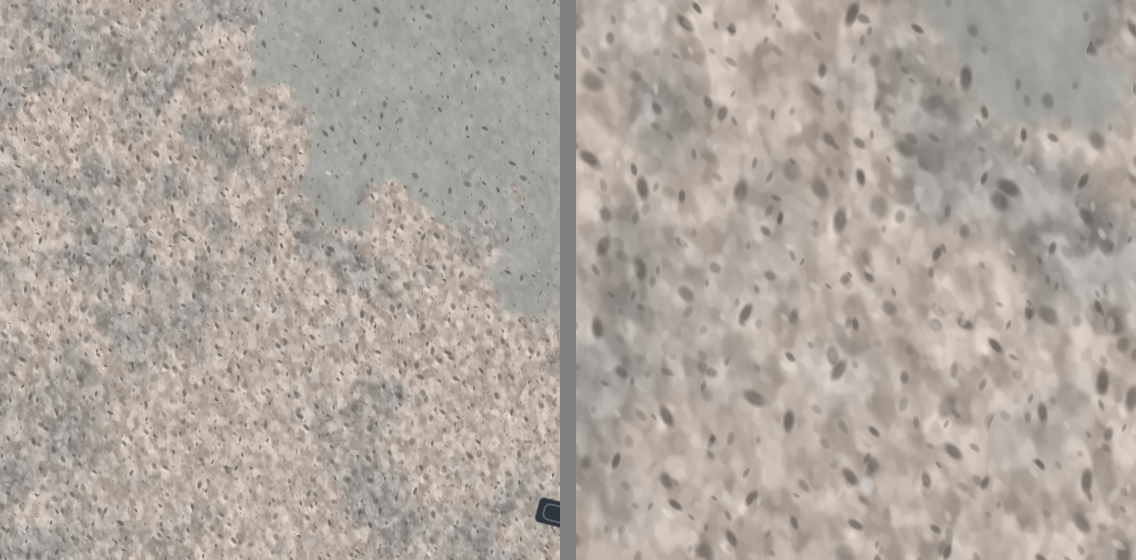
Left, the full canvas; right, a detail of the centre.
This texture is drawn by a Shadertoy shader. Its source:

```glsl
const vec3 BEIGE = vec3(0.735, 0.688, 0.650);
const vec3 PASTE = vec3(0.635, 0.638, 0.622);
const vec3 STAIN = vec3(0.600, 0.590, 0.575);
const vec3 PIT = vec3(0.340, 0.320, 0.300);
const vec3 CHIP = vec3(0.860, 0.840, 0.810);
const vec3 RUBBER = vec3(0.190, 0.210, 0.240);
const vec3 STEEL = vec3(0.430, 0.470, 0.520);

const float MOTTLE_SCALE = 95.0;
const float PIT_SCALE = 38.0;
const float SPECK_SCALE = 62.0;
const float CHIP_SCALE = 50.0;
const float PEBBLE_SCALE = 13.0;
const float MOTTLE_CONTRAST = 0.31;
const float GRAIN_LEAN = 1.85;    // radians from the x axis
const float GRAIN_SPREAD = 1.7;
const vec2 RIM_SHIFT = vec2(0.004, 0.005);

vec3 hash3(vec2 p) {
    vec3 q = fract(p.xyx * vec3(0.1031, 0.1030, 0.0973));
    q += dot(q, q.yxz + 33.33);
    return fract((q.xxy + q.yzz) * q.zyx);
}

mat2 rotation(float a) {
    return mat2(cos(a), -sin(a), sin(a), cos(a));
}

// Cellular noise: random cell values blended by distance to their centres
float cellBlend(vec2 p) {
    vec2 cell = floor(p);
    float sum = 0.0, total = 0.0;
    for (int j = -1; j <= 1; j++)
    for (int i = -1; i <= 1; i++) {
        vec2 id = cell + vec2(i, j);
        vec3 h = hash3(id + 71.0);
        vec2 d = p - id - h.xy;
        float w = exp(-6.0 * dot(d, d));
        sum += w * h.z;
        total += w;
    }
    return sum / total;
}

// Scattered soft ellipses; density is the share of cells that hold one
float grains(vec2 p, float density, float radius, float seed) {
    vec2 cell = floor(p);
    float cover = 0.0;
    for (int j = -1; j <= 1; j++)
    for (int i = -1; i <= 1; i++) {
        vec2 id = cell + vec2(i, j);
        vec3 place = hash3(id + seed);
        vec3 form = hash3(id + seed + 37.0);
        vec2 d = rotation(GRAIN_LEAN + (form.x - 0.5) * GRAIN_SPREAD) * (p - id - place.xy);
        d.y *= mix(1.2, 2.3, form.y);
        float size = radius * mix(0.65, 1.35, form.z * form.z);
        float body = 1.0 - smoothstep(0.45, 1.35, length(d) / size);
        cover = max(cover, body * step(place.z, density) * mix(0.5, 1.0, form.y));
    }
    return cover;
}

// Smooth paste: a broad upper right field with a strip down the right edge
float pasteMask(vec2 p) {
    float ragged = (cellBlend(p * 9.0) - 0.5) * 0.15 + (cellBlend(p * 27.0) - 0.5) * 0.07;
    float field = min(p.x - 0.43 - 0.32 * (1.0 - p.y), p.y - 0.66);
    float strip = min(p.x - 0.86, p.y - 0.41);
    float islands = 0.13 * cellBlend(p * 11.0 + 4.0) - 0.09 - 0.4 * length(p - vec2(0.58, 0.46));
    return smoothstep(-0.025, 0.03, max(max(field, strip) + ragged, islands + 0.4 * ragged));
}

float roundBox(vec2 p, vec2 halfSize, float corner) {
    vec2 d = abs(p) - halfSize + corner;
    return length(max(d, 0.0)) + min(max(d.x, d.y), 0.0) - corner;
}

void mainImage(out vec4 fragColor, in vec2 fragCoord) {
    vec2 uv = fragCoord / iResolution.y;
    float paste = pasteMask(uv);
    float rough = 1.0 - paste;

    // Ground with broad stains
    float broad = cellBlend(uv * 6.0 + 2.0);
    float patches = cellBlend(uv * 19.0 + 8.0);
    float leftSide = 1.0 - smoothstep(0.1, 0.6, uv.x);
    float stain = smoothstep(0.42, 0.85, 0.5 * broad + 0.5 * patches + 0.13 * leftSide);
    vec3 color = mix(BEIGE, STAIN, 0.85 * stain);
    color = mix(color, PASTE + 0.05 * (patches - 0.5), 0.92 * paste);

    // Fine mottling, drawn out along the grain
    vec2 along = rotation(GRAIN_LEAN) * uv * vec2(0.7, 1.0);
    float mottle = 0.65 * cellBlend(along * MOTTLE_SCALE) + 0.35 * cellBlend(along * MOTTLE_SCALE * 2.1);
    color += (mottle - 0.5) * MOTTLE_CONTRAST * mix(1.0, 0.28, paste);

    // Pebbles, pits with lit rims, and small specks
    float pebble = grains(uv * PEBBLE_SCALE, 0.22, 0.17, 5.0);
    color = mix(color, STAIN * 0.82, 0.42 * pebble * rough);
    float density = mix(0.68, 0.3, paste);
    float pits = grains(uv * PIT_SCALE, density, 0.23, 11.0);
    float shifted = grains((uv + RIM_SHIFT) * PIT_SCALE, density, 0.23, 11.0);
    color += 0.07 * max(shifted - pits, 0.0) * rough;
    color = mix(color, PIT, 0.72 * pits);
    float specks = grains(uv * SPECK_SCALE, mix(0.5, 0.22, paste), 0.23, 53.0);
    color = mix(color, PIT, 0.42 * specks);

    // Pale chips and a few bright stones
    float chips = grains(uv * CHIP_SCALE, mix(0.3, 0.05, paste), 0.22, 97.0);
    color = mix(color, CHIP, 0.5 * chips);
    float stones = grains(uv * PEBBLE_SCALE, 0.035, 0.11, 131.0);
    color = mix(color, vec3(0.9), 0.85 * stones);

    // Dark rubber foot at the lower right edge
    vec2 foot = rotation(-0.25) * (uv - vec2(0.992, 0.083));
    float shell = roundBox(foot, vec2(0.033, 0.022), 0.008);
    float inset = roundBox(foot - vec2(0.005, 0.0), vec2(0.022, 0.010), 0.006);
    color = mix(color, RUBBER, 1.0 - smoothstep(-0.002, 0.003, shell));
    color = mix(color, STEEL, 0.8 * (1.0 - smoothstep(0.0, 0.003, abs(inset - 0.004))));

    fragColor = vec4(clamp(color, 0.0, 1.0), 1.0);
}
```
